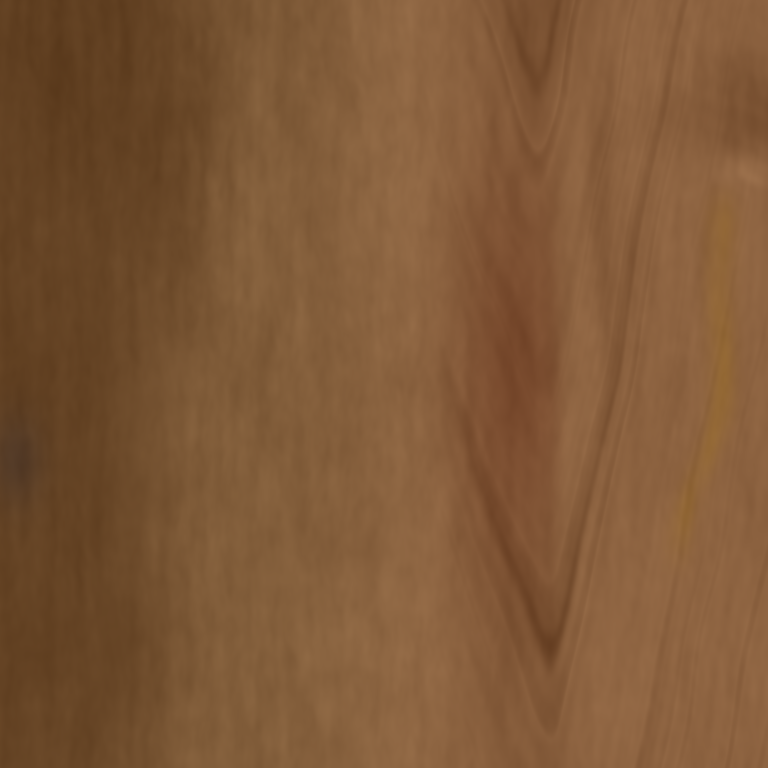
Give the GLSL for this texture, as a Shadertoy shader.

```glsl
// Brown wood plank: shaded left edge, mottled fibres, nested V grain and a gold streak.

vec2 hashGradient(vec2 cell) {
    vec2 h = vec2(dot(cell, vec2(127.1, 311.7)), dot(cell, vec2(269.5, 183.3)));
    return 2.0 * fract(sin(h) * 43758.5) - 1.0;
}

// Gradient noise, roughly -0.7 to 0.7
float noise(vec2 p) {
    vec2 i = floor(p), f = fract(p);
    vec2 u = f * f * f * (f * (f * 6.0 - 15.0) + 10.0);
    float a = dot(hashGradient(i), f);
    float b = dot(hashGradient(i + vec2(1, 0)), f - vec2(1, 0));
    float c = dot(hashGradient(i + vec2(0, 1)), f - vec2(0, 1));
    float d = dot(hashGradient(i + vec2(1, 1)), f - vec2(1, 1));
    return mix(mix(a, b, u.x), mix(c, d, u.x), u.y);
}

float fbm(vec2 p) {
    float sum = 0.0, amplitude = 0.6;
    for (int i = 0; i < 3; i++) {
        sum += amplitude * noise(p);
        p = p * 2.03 + vec2(17.3, 9.1);
        amplitude *= 0.55;
    }
    return sum;
}

// Soft elliptical spot
float spot(vec2 p, vec2 center, vec2 radius) {
    vec2 q = (p - center) / radius;
    return exp(-dot(q, q));
}

// Gaussian line profile
float ridge(float x, float width) {
    return exp(-x * x / (width * width));
}

void mainImage(out vec4 fragColor, in vec2 fragCoord) {
    vec2 uv = fragCoord / iResolution.xy;
    vec2 p = uv + 0.012 * vec2(noise(uv * vec2(7, 5)), noise(uv * vec2(9, 6) + 31.0));

    // Broad shading from the dark left edge to the pale middle
    float edge = p.x + 0.07 * noise(p * vec2(6, 3)) - 0.07 * (p.y - 0.4);
    float tone = mix(0.09, 0.62, smoothstep(0.11, 0.31, edge));
    tone += 0.2 * ridge(p.x - 0.53, 0.08) + 0.15 * smoothstep(0.68, 0.8, p.x);
    tone -= 0.1 * smoothstep(0.6, 1.0, p.y) * (1.0 - smoothstep(0.35, 0.55, p.x));
    tone += 0.2 * fbm(p * vec2(7, 3) + 4.0);

    // Short mottled fibres and long faint strands
    float mottle = smoothstep(0.16, 0.26, p.x) * (1.0 - smoothstep(0.5, 0.66, p.x));
    tone += mix(0.12, 0.27, mottle) * fbm(p * vec2(34, 15));
    tone += 0.16 * noise(p * vec2(55, 5)) + 0.07 * noise(p * vec2(100, 45));

    // Nested V grain opening upward around a slanted axis
    float dx = p.x - mix(0.72, 0.697, p.y);
    float d = sqrt(dx * dx + 0.0002) - 0.0141;
    float slope = mix(3.0, 4.6, smoothstep(-0.02, 0.02, dx));
    float level = p.y - slope * d + 0.03 * noise(p * vec2(12, 6) + 8.0);
    float figure = smoothstep(0.53, 0.64, p.x) * (1.0 - 0.4 * smoothstep(0.84, 1.0, p.x));
    float rings = noise(vec2(level * 14.0, p.x * 2.0));
    tone += figure * (0.22 * rings - 0.3 * smoothstep(0.08, 0.45, rings));
    float tips = ridge(level - 0.9, 0.025) + ridge(level - 0.15, 0.025);
    tone -= 0.35 * tips * exp(-d * 14.0);

    // Reddish heartwood with a pale band beside it
    float heart = spot(p, vec2(0.67, 0.51), vec2(0.075, 0.26));
    heart *= 1.0 - smoothstep(0.71, 0.745, p.x);
    tone -= 0.3 * heart;
    tone += 0.12 * spot(p, vec2(0.755, 0.5), vec2(0.02, 0.3));
    tone -= 0.2 * spot(p, vec2(0.785, 0.72), vec2(0.018, 0.2));
    tone -= 0.22 * spot(p, vec2(0.7, 1.0), vec2(0.06, 0.08));

    // Knot at the right edge, smudge at the left edge
    float knotGrain = noise(p * vec2(12, 42) + vec2(0.0, p.x * 16.0));
    float knot = spot(p, vec2(1.0, 0.85), vec2(0.11, 0.065));
    tone -= knot * (0.42 + 0.4 * knotGrain);
    tone += spot(p, vec2(0.98, 0.775), vec2(0.05, 0.025)) * (0.15 + 0.6 * knotGrain);
    float smudge = spot(p, vec2(0.02, 0.4), vec2(0.035, 0.06));
    tone -= 0.18 * smudge;

    // Colour ramp with red and gold tints
    tone = clamp(tone, -0.2, 1.15);
    vec3 color = mix(vec3(0.38, 0.25, 0.13), vec3(0.59, 0.44, 0.29), tone);
    color += vec3(0.012, -0.008, 0.0) * smoothstep(0.3, 0.7, p.x);
    color += vec3(0.02, -0.008, 0.0) * heart + vec3(-0.03, 0.0, 0.04) * smudge;
    float goldAxis = 0.94 - 0.055 * (1.0 - smoothstep(0.27, 0.48, p.y));
    float gold = ridge(p.x - goldAxis, 0.017) * smoothstep(0.24, 0.34, p.y);
    gold *= (1.0 - smoothstep(0.7, 0.77, p.y)) * (0.7 + 0.8 * noise(p * vec2(40, 7)));
    color += vec3(0.03, 0.025, -0.06) * gold;

    fragColor = vec4(color, 1.0);
}
```
